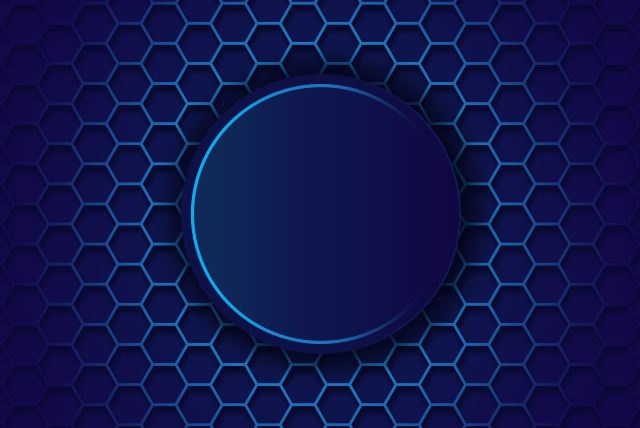
Reproduce this background procedurally as a WebGL 2 fragment shader.

```glsl
#version 300 es
precision highp float;
// Glowing blue honeycomb behind a raised dark disc with a cyan rim light.

#define CELL_HEIGHT 0.0938
#define LINE_WIDTH 0.0066
#define GRID_SHIFT vec2(-0.039, -0.0234)
#define CELL_SHADOW_SHIFT vec2(-0.004, 0.014)
#define DISC_CENTER vec2(0.002, 0.0)
#define DISC_RADIUS 0.327
#define RING_RADIUS 0.300
#define RING_WIDTH 0.0075
#define SHADOW_SIZE 0.085

uniform vec2 u_resolution;
out vec4 outColor;

const vec3 NAVY = vec3(0.055, 0.085, 0.305);
const vec3 VIOLET = vec3(0.070, 0.035, 0.285);
const vec3 SHADE = vec3(0.022, 0.028, 0.150);
const vec3 LINE_BLUE = vec3(0.110, 0.480, 0.770);
const vec3 CYAN = vec3(0.040, 0.680, 0.940);
const vec3 TEAL = vec3(0.060, 0.165, 0.350);

// Offset from the center of the nearest flat-topped hexagon.
vec2 hexCell(vec2 p) {
  vec2 period = CELL_HEIGHT * vec2(1.7320508, 1.0);
  vec2 a = mod(p + 0.5 * period, period) - 0.5 * period;
  vec2 b = mod(p, period) - 0.5 * period;
  return dot(a, a) < dot(b, b) ? a : b;
}

// Distance inward from the hexagon border.
float hexInset(vec2 q) {
  q = abs(q);
  return 0.5 * CELL_HEIGHT - max(q.y, dot(q, vec2(0.8660254, 0.5)));
}

// Antialiased coverage of a signed distance, negative inside.
float cover(float d, float pixel) {
  return 1.0 - smoothstep(-0.6 * pixel, 0.6 * pixel, d);
}

vec3 honeycomb(vec2 p, float pixel) {
  float spread = length(p * vec2(1.0, 0.85));
  float fade = smoothstep(0.30, 0.76, spread);
  vec2 q = hexCell(p - GRID_SHIFT);

  // Recessed cells, shaded below their upper walls
  vec3 color = mix(NAVY, VIOLET, fade);
  float shade = 1.0 - smoothstep(-0.004, 0.017, hexInset(q + CELL_SHADOW_SHIFT));
  color = mix(color, SHADE, shade * mix(0.85, 0.6, fade));

  // Bright walls fading outward
  float wall = cover(hexInset(q) - 0.5 * LINE_WIDTH, pixel);
  vec3 wallColor = mix(LINE_BLUE, VIOLET * 1.05, fade);
  return mix(color, wallColor, wall);
}

vec3 discFace(vec2 p) {
  float t = clamp(0.5 + 0.5 * p.x / RING_RADIUS, 0.0, 1.0);
  t += 0.008 * sin(48.0 * t) + 0.005 * sin(91.0 * t);
  vec3 color = mix(TEAL, NAVY, smoothstep(0.0, 0.55, t));
  return mix(color, VIOLET * 0.93, smoothstep(0.5, 1.0, t));
}

void main() {
  vec2 p = (gl_FragCoord.xy - 0.5 * u_resolution) / u_resolution.y;
  float pixel = 1.0 / u_resolution.y;
  vec3 color = honeycomb(p, pixel);

  // Soft shadow cast by the disc
  vec2 c = p - DISC_CENTER;
  float r = length(c);
  float gap = length(c - vec2(0.010, -0.002)) - DISC_RADIUS;
  float shadow = 1.0 - smoothstep(-0.02, SHADOW_SIZE, gap);
  color = mix(color, SHADE * 0.6, 0.85 * shadow);

  // Raised border and gradient face
  float side = c.x / DISC_RADIUS;
  vec3 border = mix(vec3(0.050, 0.065, 0.270), VIOLET * 0.9, smoothstep(0.2, 1.0, side));
  float edge = smoothstep(0.006, 0.0, DISC_RADIUS - r);
  border = mix(border, vec3(0.06, 0.13, 0.40), edge * smoothstep(0.1, 0.9, side));
  color = mix(color, border, cover(r - DISC_RADIUS, pixel));
  color = mix(color, discFace(c), cover(r - RING_RADIUS, pixel));

  // Rim light, strongest on the left
  float ring = cover(abs(r - RING_RADIUS) - 0.5 * RING_WIDTH, pixel);
  float glow = 1.0 - smoothstep(-0.1, 0.78, side);
  vec3 ringColor = mix(CYAN, LINE_BLUE, smoothstep(-0.8, -0.1, side));
  color = mix(color, ringColor, ring * glow);

  outColor = vec4(color, 1.0);
}
```
